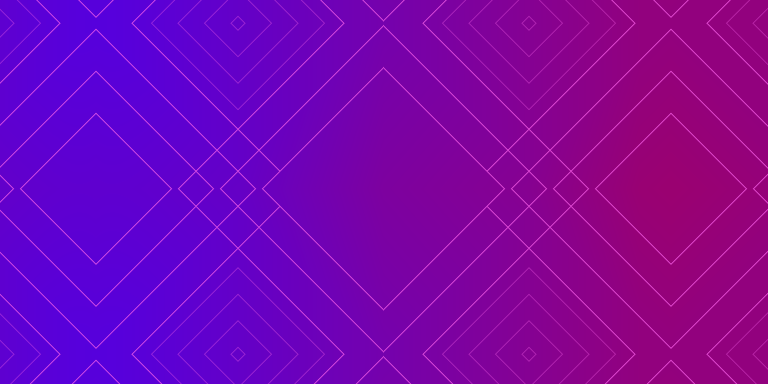
A Shadertoy shader for this background:

```glsl
// Lengths are in canvas heights
const vec2 CENTER = vec2(0.9987, 0.5085);    // middle of the large diamond
const vec2 HALF_TILE = vec2(0.7487, 0.4310); // large to small diamond, and to mirror line
const float CORNER_X = 0.3789;               // offset of the faint nested rings
const float LARGE_RADIUS = 0.3151;
const float SMALL_RADIUS = 0.1966;
const float RING_STEP = 0.1094;
const float CORNER_RADIUS = 0.0182;
const float CORNER_STEP = 0.0690;
const float LINE_HALF_WIDTH = 0.0011;
const float LINE_STRENGTH = 0.85;
const float CORNER_STRENGTH = 0.40;

const vec3 BLUE = vec3(0.31, 0.00, 0.91);
const vec3 WINE = vec3(0.60, 0.005, 0.45);
const vec3 PINK = vec3(0.98, 0.38, 0.92);
const float BLUE_X = 0.25;                   // bluest column
const float GRADIENT_SLOPE = 0.60;
const float GRADIENT_LIMIT = 0.90;
const float DIAMOND_GLOW = 0.12;

// Mirrored repeat: distance to the nearest tile centre on each axis
vec2 foldTile(vec2 p) {
    return abs(mod(p + HALF_TILE, 2.0 * HALF_TILE) - HALF_TILE);
}

float diamond(vec2 p) {
    return abs(p.x) + abs(p.y);
}

// Antialiased outline of a diamond with the given radius
float outline(float dist, float radius, float pixel) {
    float d = abs(dist - radius) * 0.70711;
    return clamp(0.5 + (LINE_HALF_WIDTH - d) / pixel, 0.0, 1.0);
}

vec3 background(float x, float nearest) {
    float dx = x - BLUE_X;
    float t = 0.05 + GRADIENT_SLOPE * sqrt(dx * dx + 0.0064);
    t = min(t, GRADIENT_LIMIT);
    t += DIAMOND_GLOW * max(0.0, 1.0 - nearest / HALF_TILE.y);
    return mix(BLUE, WINE, t);
}

void mainImage(out vec4 fragColor, in vec2 fragCoord) {
    float pixel = 1.0 / iResolution.y;
    vec2 uv = fragCoord * pixel;
    vec2 p = foldTile(uv - CENTER);

    float large = diamond(p);
    float small = diamond(p - vec2(HALF_TILE.x, 0.0));
    float corner = diamond(p - vec2(CORNER_X, HALF_TILE.y));

    // Bright rings; the outermost small ring stops at the large diamond
    float lines = 0.0;
    for (int i = 0; i < 4; i++) {
        float grow = float(i) * RING_STEP;
        float smallLine = outline(small, SMALL_RADIUS + grow, pixel);
        if (i < 3) {
            lines = max(lines, outline(large, LARGE_RADIUS + grow, pixel));
        } else {
            smallLine *= smoothstep(-pixel, pixel, large - LARGE_RADIUS);
        }
        lines = max(lines, smallLine);
    }
    lines *= LINE_STRENGTH;

    // Faint rings nested between the crossings
    for (int i = 0; i < 4; i++) {
        float radius = CORNER_RADIUS + float(i) * CORNER_STEP;
        lines = max(lines, CORNER_STRENGTH * outline(corner, radius, pixel));
    }

    vec3 color = background(uv.x, min(large, small));
    fragColor = vec4(mix(color, PINK, lines), 1.0);
}
```
